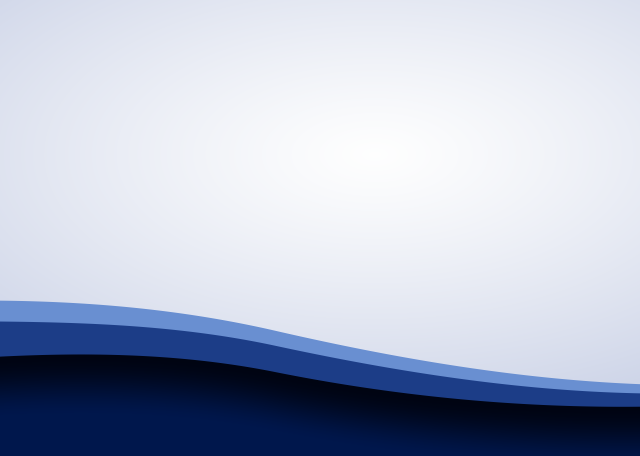
This background is drawn by a WebGL 1 fragment shader. Its source:

```glsl
precision highp float;
// A pale radial glow above three stacked blue waves that fall to the right.
// Each wave edge is a smooth two-part cubic curve given by heights and slopes;
// the lowest wave is shaded from near black at its edge to navy below.

uniform vec2 u_resolution;

// Glow
const vec2 GLOW_CENTER = vec2(0.586, 0.661);
const vec2 GLOW_STRETCH = vec2(1.0, 1.43);
const float GLOW_RADIUS = 0.78;
const float GLOW_FALLOFF = 1.2;
const vec3 GLOW_COLOR = vec3(0.995, 0.996, 0.996);
const vec3 HAZE_COLOR = vec3(0.82, 0.845, 0.915);

// Wave edges: values at the left side, the bend and the right side
const float BEND_X = 0.43;
const vec3 LIGHT_HEIGHTS = vec3(0.3407, 0.2747, 0.1575);
const vec3 LIGHT_SLOPES = vec3(-0.014, -0.323, -0.056);
const vec3 BLUE_HEIGHTS = vec3(0.2949, 0.2418, 0.1374);
const vec3 BLUE_SLOPES = vec3(-0.014, -0.302, -0.028);
const vec3 NAVY_HEIGHTS = vec3(0.2179, 0.1841, 0.1081);
const vec3 NAVY_SLOPES = vec3(0.070, -0.281, 0.014);

// Wave colours
const vec3 LIGHT_COLOR = vec3(0.41, 0.56, 0.82);
const vec3 BLUE_COLOR = vec3(0.11, 0.24, 0.53);
const vec3 SHADOW_COLOR = vec3(0.0, 0.015, 0.07);
const vec3 NAVY_COLOR = vec3(0.0, 0.09, 0.30);
const float SHADOW_DEPTH = 0.14;

// Cubic segment of the given width, with end heights and end slopes
float cubicSegment(float t, float width, vec2 heights, vec2 slopes) {
  float s = 1.0 - t;
  float blend = t * t * (3.0 - 2.0 * t);
  float bulge = t * s * (s * slopes.x - t * slopes.y);
  return mix(heights.x, heights.y, blend) + width * bulge;
}

float waveHeight(float x, vec3 heights, vec3 slopes) {
  if (x < BEND_X) {
    return cubicSegment(x / BEND_X, BEND_X, heights.xy, slopes.xy);
  }
  float width = 1.0 - BEND_X;
  return cubicSegment((x - BEND_X) / width, width, heights.yz, slopes.yz);
}

// Smooth coverage of the area below an edge
float coverage(float depth) {
  return clamp(depth * u_resolution.y + 0.5, 0.0, 1.0);
}

void main() {
  vec2 uv = gl_FragCoord.xy / u_resolution;

  // Background glow
  float radius = length((uv - GLOW_CENTER) * GLOW_STRETCH) / GLOW_RADIUS;
  float haze = min(pow(radius, GLOW_FALLOFF), 1.1);
  vec3 color = mix(GLOW_COLOR, HAZE_COLOR, haze);

  // Depth below each wave edge
  float lightDepth = waveHeight(uv.x, LIGHT_HEIGHTS, LIGHT_SLOPES) - uv.y;
  float blueDepth = waveHeight(uv.x, BLUE_HEIGHTS, BLUE_SLOPES) - uv.y;
  float navyDepth = waveHeight(uv.x, NAVY_HEIGHTS, NAVY_SLOPES) - uv.y;

  // Waves from back to front
  vec3 navy = mix(SHADOW_COLOR, NAVY_COLOR, smoothstep(0.0, SHADOW_DEPTH, navyDepth));
  color = mix(color, LIGHT_COLOR, coverage(lightDepth));
  color = mix(color, BLUE_COLOR, coverage(blueDepth));
  color = mix(color, navy, coverage(navyDepth));

  gl_FragColor = vec4(color, 1.0);
}
```
